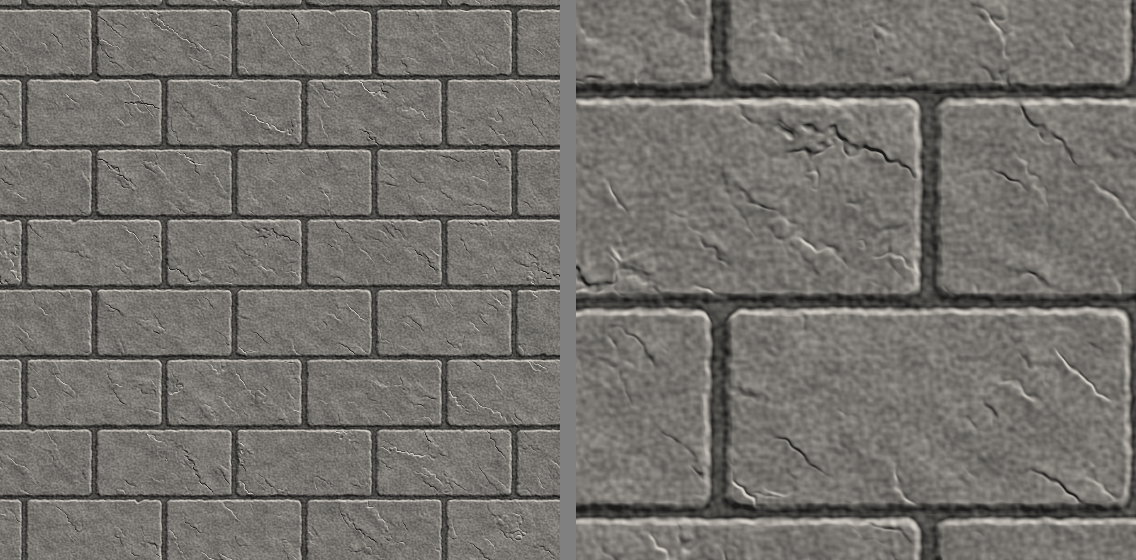
Left: the whole. Right: its middle third, enlarged.
Write a Shadertoy shader that draws this texture.

```glsl
// Running-bond wall of worn grey stone blocks, 4 across and 8 courses down.
// A height field (rounded blocks, chipped edges, cracks, grain) is lit from the
// upper right by a directional difference; all noise wraps at the canvas edge.

// Unit gradient at a lattice point, from an integer hash
vec2 gradientAt(vec2 cell, float seed) {
    uvec3 k = uvec3(vec3(cell, seed)) * uvec3(1597u, 3571u, 7919u);
    uint h = (k.x ^ (k.y << 8)) + k.z * 2699u;
    h = (h ^ (h >> 15)) * 73244475u;
    h = (h ^ (h >> 13)) * 73244475u;
    h ^= h >> 16;
    float angle = float(h & 65535u) / 65536.0 * 6.28319;
    return vec2(cos(angle), sin(angle));
}

// Gradient noise that repeats after a whole number of cells
float noise(vec2 p, vec2 period, float seed) {
    vec2 i = floor(p), f = p - i;
    vec2 w = f * f * f * (f * (f * 6.0 - 15.0) + 10.0);
    vec2 lo = mod(i, period), hi = mod(i + 1.0, period);
    float a = dot(gradientAt(lo, seed), f);
    float b = dot(gradientAt(vec2(hi.x, lo.y), seed), f - vec2(1, 0));
    float c = dot(gradientAt(vec2(lo.x, hi.y), seed), f - vec2(0, 1));
    float d = dot(gradientAt(hi, seed), f - 1.0);
    return mix(mix(a, b, w.x), mix(c, d, w.x), w.y);
}

float tiled(vec2 p, float cells, float seed) {
    return noise(p * cells, vec2(cells), seed);
}

// Block lookup: local position (xy, in course heights) and block number (z)
vec3 block(vec2 p) {
    float v = p.y * 8.0 + 0.115;
    float course = mod(floor(v), 8.0);
    float u = p.x * 4.0 - 0.172 - 0.5 * mod(course, 2.0);
    vec2 local = (fract(vec2(u, v)) - 0.5) * vec2(2, 1);
    return vec3(local, course * 4.0 + mod(floor(u), 4.0));
}

// Depth inside the block outline, negative in the joint
float inside(vec2 p, vec2 local) {
    vec2 a = abs(local) - vec2(0.973, 0.486) + 0.08;
    float d = length(max(a, 0.0)) + min(max(a.x, a.y), 0.0) - 0.08;
    d += 0.008 * tiled(p, 40.0, 1.0) + 0.012 * tiled(p, 120.0, 2.0);
    d += 0.05 * smoothstep(0.35, 0.65, tiled(p, 26.0, 3.0));
    return -d;
}

// Thin jagged diagonal cracks with a ledge, different on each block
float cracks(vec2 p, float id) {
    vec2 diagonal = vec2(p.x + p.y, p.x - p.y);
    float rough = 0.12 * tiled(p, 60.0, 4.0) + 0.07 * tiled(p, 140.0, 9.0);
    float h = 0.0;
    for (float i = 1.0; i < 4.0; i++) {
        vec2 cells = vec2(10, 4) * i;
        float n = (noise(diagonal * cells, cells, id + 40.0 * i) + rough * sqrt(i)) / i;
        vec2 patches = vec2(9, 5) * i;
        float mask = smoothstep(0.08, 0.4, noise(diagonal * patches, patches, id + 200.0 + 40.0 * i));
        float ledge = smoothstep(-0.022, 0.022, n) * exp(-6.0 * abs(n));
        h += mask / sqrt(i) * (0.013 * ledge - 0.008 * exp(-n * n / 0.0007));
    }
    return h;
}

float height(vec2 p) {
    vec3 b = block(p);
    float depth = inside(p, b.xy);
    float h = 0.018 * smoothstep(0.0, 0.042, depth);
    h += cracks(p, b.z) * smoothstep(0.01, 0.06, depth);
    // Stone grain, steeper in the finer octaves
    for (float cells = 32.0; cells < 300.0; cells *= 2.0)
        h += 0.05 / sqrt(cells) / sqrt(cells / 32.0) * tiled(p, cells, 10.0 + cells);
    h += 0.0016 * tiled(p, 256.0, 11.0);
    return h;
}

void mainImage(out vec4 fragColor, in vec2 fragCoord) {
    vec2 p = fragCoord / iResolution.xy;
    vec3 b = block(p);
    float depth = inside(p, b.xy);
    float face = smoothstep(-0.005, 0.025, depth);

    // Slope towards the light
    vec2 toLight = vec2(0.5, 0.87) * 0.0004;
    float slope = (height(p - toLight) - height(p + toLight)) / 0.0064;

    // Joint and stone tones, with faint stains and per-block variation
    float stone = 0.458 + 0.008 * sin(b.z * 2.4);
    stone += 0.025 * tiled(p, 12.0, 5.0) + 0.05 * tiled(p, 40.0, 6.0);
    float tone = mix(0.3, stone, face) + 0.12 * tiled(p, 230.0, 7.0);

    // Relief, dark crevice around the outline, pale worn rim
    tone += 0.45 * slope;
    tone -= 0.1 * exp(-depth * depth / 0.00015);
    float rim = exp(-pow((depth - 0.035) / 0.015, 2.0));
    tone += rim * (0.04 + 0.1 * tiled(p, 48.0, 8.0));

    fragColor = vec4(clamp(tone, 0.1, 0.8) * vec3(1.025, 1.0, 0.96), 1.0);
}
```
